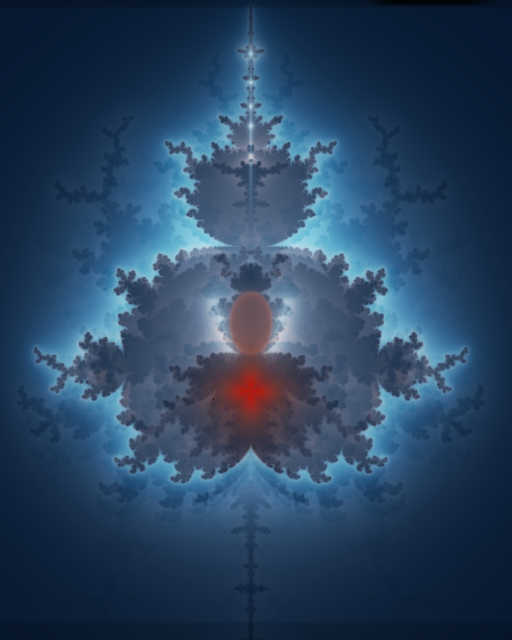
Reproduce this background procedurally as a Shadertoy shader.

```glsl
// Glowing orbit-density fractal in blue, grey and ember red, standing upright.
// Each point sums the light of escaping parameters whose 1st to 4th orbit step
// lands on it; the parameters are found by solving for all roots at once.

const float AXIS_X = 0.49;       // symmetry axis, share of the width
const float ORIGIN_Y = 0.388;    // height of the plane's zero
const float PLANE_SCALE = 0.301; // canvas heights per plane unit
const int ESCAPE_STEPS = 56;
const int ROOT_STEPS = 12;
const float EDGE_SOFT = 0.016;

const vec3 NIGHT = vec3(0.012, 0.085, 0.18);
const vec3 HALO = vec3(0.06, 0.33, 0.49);
const vec3 NEAR_GLOW = vec3(0.17, 0.27, 0.24);
const vec3 INNER_FILL = vec3(0.09, 0.10, 0.11);
const vec3 COOL_LAYER = vec3(0.18, 0.25, 0.29);
const vec3 WARM_LAYER = vec3(0.27, 0.18, 0.15);
const vec3 RIM = vec3(0.40, 0.17, 0.08);
const vec3 EMBER = vec3(0.58, 0.27, 0.19);
const vec3 CORE = vec3(0.78, 0.06, 0.02);
const vec3 LENS = vec3(0.45, 0.33, 0.34);
const vec3 WHITE_GLOW = vec3(0.55, 0.68, 0.72);

vec2 cmul(vec2 a, vec2 b) { return vec2(a.x*b.x - a.y*b.y, a.x*b.y + a.y*b.x); }
vec2 cdiv(vec2 a, vec2 b) {
    return vec2(dot(a, b), a.y*b.x - a.x*b.y) / max(dot(b, b), 1e-10);
}

// Potential and distance to the set; both are zero inside it.
vec2 escapeField(vec2 c) {
    vec2 z = c, dz = vec2(1.0, 0.0);
    float share = 1.0;
    for (int i = 0; i < ESCAPE_STEPS; i++) {
        float r2 = dot(z, z);
        if (r2 > 1e4) {
            float logR = 0.5 * log(r2);
            return vec2(logR * share, sqrt(r2) * logR / max(length(dz), 1e-6));
        }
        dz = 2.0 * cmul(z, dz) + vec2(1.0, 0.0);
        z = cmul(z, z) + c;
        share *= 0.5;
    }
    return vec2(0.0);
}

// Orbit value after n steps (xy) and its derivative by the parameter (zw).
vec4 orbit(vec2 c, int n) {
    vec2 w = c, dw = vec2(1.0, 0.0);
    for (int i = 1; i < n; i++) {
        dw = 2.0 * cmul(w, dw) + vec2(1.0, 0.0);
        w = cmul(w, w) + c;
    }
    return vec4(w, dw);
}

// Light from every parameter whose n-th orbit step is the target.
vec3 orbitLayer(vec2 target, int n, vec3 tint) {
    vec2 root[8];
    int count = 1 << (n - 1);
    for (int i = 0; i < count; i++) {
        float a = 6.28319 * float(i) / float(count) + 0.4;
        root[i] = vec2(-0.4, 0.0) + 1.1 * vec2(cos(a), sin(a));
    }
    for (int k = 0; k < ROOT_STEPS; k++)
        for (int i = 0; i < count; i++) {
            vec4 o = orbit(root[i], n);
            vec2 newton = cdiv(o.xy - target, o.zw), repel = vec2(0.0);
            for (int j = 0; j < count; j++)
                if (j != i) repel += cdiv(vec2(1.0, 0.0), root[i] - root[j]);
            root[i] -= cdiv(newton, vec2(1.0, 0.0) - cmul(newton, repel));
        }
    vec3 light = vec3(0.0);
    for (int i = 0; i < count; i++) {
        vec2 field = escapeField(root[i]), slope = orbit(root[i], n).zw;
        float density = 1.0 / (dot(slope, slope) + 0.15);
        float reach = field.y * length(slope);
        float lit = exp(-8.0 * field.x) * smoothstep(0.0, EDGE_SOFT, reach);
        light += density * lit * (tint + 0.35 * RIM * exp(-reach / 0.025));
    }
    return light;
}

float segmentDistance(vec2 p, vec2 a, vec2 b) {
    vec2 d = b - a;
    return length(p - a - d * clamp(dot(p - a, d) / dot(d, d), 0.0, 1.0));
}

void mainImage(out vec4 fragColor, in vec2 fragCoord) {
    vec2 uv = fragCoord / iResolution.xy;
    float side = (fragCoord.x - AXIS_X * iResolution.x) / iResolution.y;
    vec2 z = vec2(ORIGIN_Y - uv.y, abs(side)) / PLANE_SCALE;

    // Blue halo around the set, with a warm rim at its border
    vec2 field = escapeField(z);
    float outside = smoothstep(0.0, EDGE_SOFT, field.y);
    vec2 fromMiddle = z - vec2(-0.4, 0.0);
    float window = exp(-0.45 * dot(fromMiddle, fromMiddle));
    vec3 col = NIGHT + INNER_FILL * (1.0 - outside) * window;
    col += outside * window * (HALO * exp(-6.0 * field.x) + NEAR_GLOW * exp(-35.0 * field.x));
    col += RIM * outside * exp(-field.y / 0.015) * window;

    // Later orbit steps, from cool to warm
    for (int n = 2; n <= 4; n++)
        col += orbitLayer(z, n, mix(COOL_LAYER, WARM_LAYER, float(n - 2) * 0.5));

    // Pale wings beside the upright lens
    float wing = segmentDistance(z, vec2(-0.22, 0.10), vec2(-0.46, 0.19));
    col += WHITE_GLOW * 0.6 * exp(-wing / 0.05);
    float lens = length((z - vec2(-0.355, 0.0)) / vec2(0.16, 0.108)) - 1.0;
    col = mix(col, LENS, 0.75 * smoothstep(0.12, -0.12, lens));
    col += 0.4 * RIM * exp(-abs(lens) / 0.12);

    // Ember disc and red heart with four soft petals
    float r2 = dot(z, z);
    float petals = 0.85 + 0.15 * cos(4.0 * atan(z.y, z.x));
    col = mix(col, EMBER, 0.8 * petals * exp(-r2 / 0.055));
    col = mix(col, CORE, 0.9 * petals * exp(-r2 / 0.009));

    // Spire with beads
    float spire = smoothstep(-2.0, -1.6, z.x) * smoothstep(-0.75, -1.35, z.x);
    col += WHITE_GLOW * 0.45 * spire * exp(-z.y / 0.009);
    for (int k = 0; k < 4; k++) {
        float f = float(k);
        float bead = length(z - vec2(-1.38 - 0.088*f - 0.0123*f*f, 0.0));
        col += WHITE_GLOW * exp(-bead / (k == 3 ? 0.02 : 0.012));
    }

    // Soft highlight limit and dim borders
    col = mix(col, 1.0 - 0.45 * exp(-(col - 0.55) / 0.45), step(0.55, col));
    col *= 1.0 - 0.2 * smoothstep(0.985, 0.992, uv.y) - 0.15 * smoothstep(0.032, 0.025, uv.y);
    float smudge = smoothstep(0.14, 0.07, abs(uv.x - 0.84)) * smoothstep(0.988, 0.998, uv.y);
    fragColor = vec4(clamp(col * (1.0 - 0.85 * smudge), 0.0, 1.0), 1.0);
}
```
